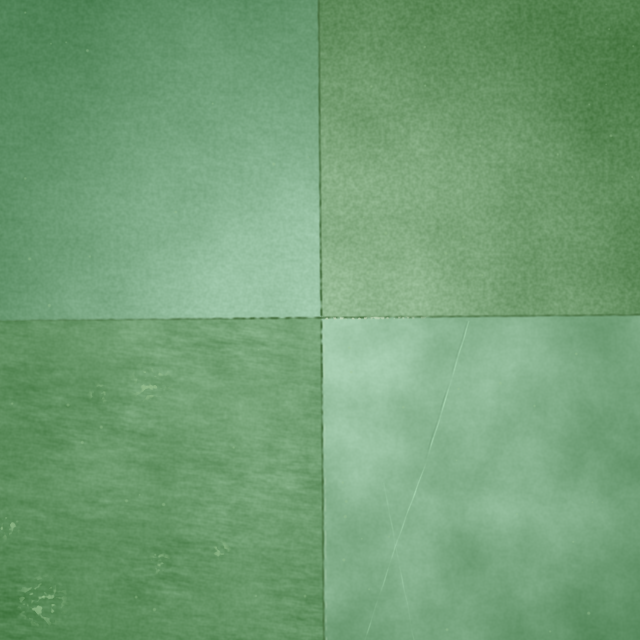
A Shadertoy shader for this texture:

```glsl
// Two by two green slate tiles with thin worn seams, chips, a long scratch and a soft central glow.

const vec3 DARK_GREEN  = vec3(0.27, 0.47, 0.27);
const vec3 LIGHT_GREEN = vec3(0.66, 0.80, 0.68);
const vec3 SEAM_COLOR  = vec3(0.26, 0.42, 0.23);
const vec3 CHIP_COLOR  = vec3(0.62, 0.77, 0.58);
const vec3 CRUMB_COLOR = vec3(0.80, 0.87, 0.76);
const float SEAM_HALF_WIDTH = 0.0016;
const float SEAM_SOFTNESS = 0.0012;
const float SCRATCH_HALF_WIDTH = 0.0009;
const vec2 GLOW_CENTER = vec2(0.50, 0.47);
const float GLOW_RADIUS = 0.80;

// Per tile, in the order bottom left, bottom right, top left, top right.
// FINISH holds base tone, glow gain, grain and streak strength.
const vec4 FINISH[4] = vec4[4](
    vec4(0.12, 0.42, 0.08, 0.17), vec4(0.24, 0.68, 0.05, 0.02),
    vec4(0.08, 0.86, 0.09, 0.05), vec4(0.03, 0.75, 0.15, 0.04));
const float CLOUDS[4] = float[4](0.15, 0.28, 0.10, 0.15);
const vec3 TINT[4] = vec3[4](
    vec3(-0.006, 0.002, -0.010), vec3(-0.006, 0.006, 0.014),
    vec3(-0.012, 0.003, 0.015), vec3(0.006, -0.002, -0.014));

// Chip clusters on the streaked tile: center and radius.
const vec3 CHIPS[6] = vec3[6](
    vec3(0.235, 0.402, 0.040), vec3(0.155, 0.385, 0.020), vec3(0.065, 0.060, 0.050),
    vec3(0.010, 0.180, 0.028), vec3(0.250, 0.120, 0.022), vec3(0.345, 0.140, 0.018));

vec2 hash2(vec2 p) {
    vec3 q = fract(vec3(p.xyx) * vec3(0.1031, 0.1030, 0.0973));
    q += dot(q, q.yzx + 33.33);
    return fract((q.xx + q.yz) * q.zy);
}

float cornerDot(vec2 cell, vec2 f, vec2 corner) {
    float angle = 6.2832 * hash2(cell + corner).x;
    return dot(vec2(cos(angle), sin(angle)), f - corner);
}

// Gradient noise, roughly -0.6 to 0.6.
float noise(vec2 p) {
    vec2 i = floor(p), f = p - i;
    vec2 u = f * f * f * (f * (f * 6.0 - 15.0) + 10.0);
    return mix(mix(cornerDot(i, f, vec2(0, 0)), cornerDot(i, f, vec2(1, 0)), u.x),
               mix(cornerDot(i, f, vec2(0, 1)), cornerDot(i, f, vec2(1, 1)), u.x), u.y);
}

float fbm(vec2 p) {
    float sum = 0.0, amp = 1.0;
    for (int i = 0; i < 5; i++) {
        sum += amp * noise(p);
        p = mat2(1.6, 1.2, -1.2, 1.6) * p + 7.3;
        amp *= 0.55;
    }
    return sum;
}

float stroke(float dist, float halfWidth, float soft) {
    return 1.0 - smoothstep(halfWidth - soft, halfWidth + soft, abs(dist));
}

float segment(vec2 p, vec2 a, vec2 b) {
    vec2 ab = b - a;
    return length(p - a - ab * clamp(dot(p - a, ab) / dot(ab, ab), 0.0, 1.0));
}

vec3 tileColor(int i, vec2 p) {
    vec4 finish = FINISH[i];
    vec2 q = p + 3.7 * float(i + 1);
    float glow = 1.0 - smoothstep(0.0, GLOW_RADIUS, length(p - GLOW_CENTER));
    float grain = noise(q * 125.0) + 0.8 * noise(q * 220.0);
    // Short broken streaks that sink slightly to the right.
    vec2 slant = vec2(q.x, q.y + 0.12 * q.x);
    float streak = noise(slant * vec2(16.0, 62.0)) + 0.8 * noise(slant * vec2(36.0, 135.0))
                 + 0.6 * noise(slant * vec2(70.0, 230.0));
    streak *= 0.75 + 0.8 * noise(q * 9.0);
    float tone = finish.x + finish.y * glow + finish.z * grain
               + finish.w * streak + CLOUDS[i] * fbm(slant * 6.0);
    return mix(DARK_GREEN, LIGHT_GREEN, tone) + TINT[i];
}

// Sparse pale specks, at most one per cell.
float specks(vec2 p, float px) {
    vec2 cell = floor(p * 34.0);
    vec2 center = (cell + 0.2 + 0.6 * hash2(cell + 5.0)) / 34.0;
    vec2 rnd = hash2(cell + 91.0);
    float radius = 0.0008 + 0.0016 * rnd.y;
    return step(0.94, rnd.x) * (1.0 - smoothstep(radius - px, radius + px, length(p - center)));
}

void mainImage(out vec4 fragColor, in vec2 fragCoord) {
    vec2 p = fragCoord / iResolution.xy;
    float px = 1.0 / min(iResolution.x, iResolution.y);

    // Signed distances to the slightly crooked seams.
    vec2 seam = p - vec2(0.506 - 0.008 * p.y, 0.499 + 0.009 * p.x)
              + 0.0008 * vec2(noise(vec2(p.y * 60.0, 2.3)), noise(vec2(p.x * 60.0, 8.3)));
    vec2 side = smoothstep(-px, px, seam);

    // Four tiles, blended across their shared edges.
    vec3 color = vec3(0.0);
    for (int i = 0; i < 4; i++) {
        vec2 w = mix(1.0 - side, side, vec2(i & 1, i >> 1));
        color += w.x * w.y * tileColor(i, p);
    }

    // Chips and specks.
    float cluster = 0.0;
    for (int i = 0; i < 6; i++)
        cluster = max(cluster, 1.0 - smoothstep(0.3, 1.0, length(p - CHIPS[i].xy) / CHIPS[i].z));
    float chips = cluster * smoothstep(0.05, 0.40, noise(p * vec2(75.0, 95.0)) + 0.4 * noise(p * 190.0));
    color = mix(color, CHIP_COLOR, 0.65 * chips + 0.4 * specks(p, px));

    // Forked scratch: pale ridge with a faint shadow on its left.
    vec2 s = p + 0.002 * noise(p * 28.0);
    vec2 top = vec2(0.733, 0.498), knee = vec2(0.667, 0.281), bend = vec2(0.618, 0.147);
    float trunk = min(segment(s, top, knee), min(segment(s, knee, bend), segment(s, bend, vec2(0.570, 0.0))));
    float fork = min(segment(s, vec2(0.600, 0.245), bend), segment(s, bend, vec2(0.647, 0.0)));
    float shadow = segment(s + vec2(0.003, 0.0), top, knee);
    float worn = clamp(0.6 + 1.1 * noise(p * 38.0), 0.0, 1.0);
    color -= 0.05 * worn * stroke(shadow, SCRATCH_HALF_WIDTH, px);
    color += 0.11 * worn * max(stroke(trunk, SCRATCH_HALF_WIDTH, px), 0.5 * stroke(fork, SCRATCH_HALF_WIDTH, px));

    // Seams: soft grooves broken by wear, most ragged near the crossing and fading at the left border.
    vec2 wear = vec2(noise(vec2(p.y * 95.0, 3.3)), noise(vec2(p.x * 95.0, 6.3)));
    vec2 ragged = mix(vec2(1.5), vec2(0.5), smoothstep(0.03, 0.25, abs(p.yx - 0.48)));
    vec2 depth = vec2(0.68, mix(0.20, 0.55, smoothstep(0.0, 0.45, p.x)));
    depth = clamp(depth + ragged * wear, 0.0, 1.0);
    float soft = SEAM_SOFTNESS + 0.5 * px;
    vec2 groove = depth * vec2(stroke(seam.x, SEAM_HALF_WIDTH, soft), stroke(seam.y, SEAM_HALF_WIDTH, soft));
    color = mix(color, SEAM_COLOR, max(groove.x, groove.y));

    // Pale lip right of the lower seam, and crumbs right of the crossing.
    float lip = stroke(seam.x - 0.004, 0.0012, soft) * (1.0 - side.y) * smoothstep(-0.3, 0.4, wear.x);
    float crumbs = stroke(seam.y + 0.0012, 0.0015, soft) * side.x * (1.0 - smoothstep(0.12, 0.19, seam.x))
                 * smoothstep(-0.1, 0.2, noise(p * vec2(140.0, 90.0)));
    color = mix(color, CRUMB_COLOR, max(0.3 * lip, 0.8 * crumbs));

    fragColor = vec4(clamp(color, 0.0, 1.0), 1.0);
}
```
